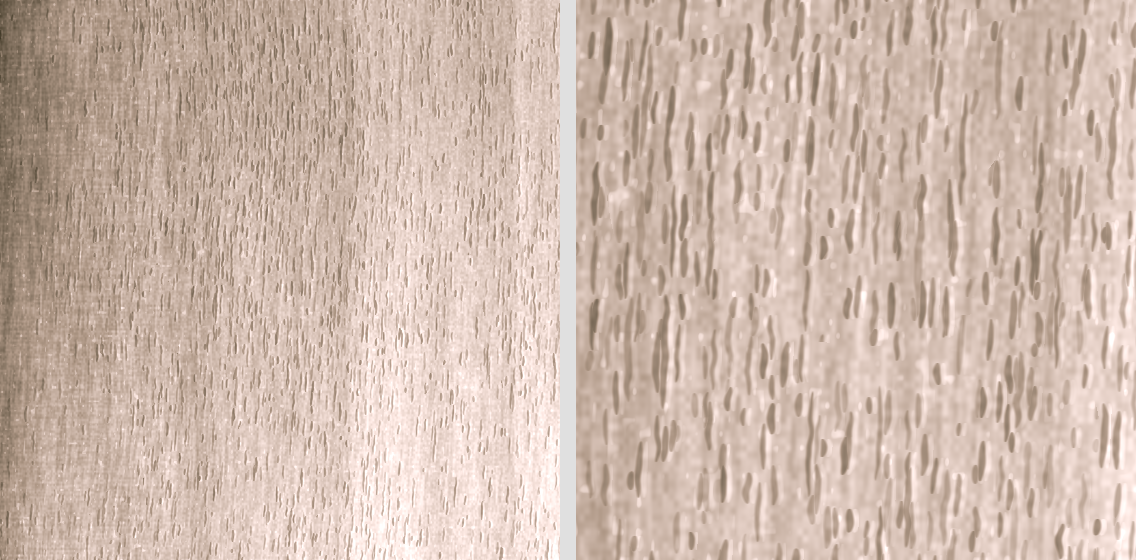
Left: the whole. Right: its middle third, enlarged.
Write a WebGL 1 fragment shader that draws this texture.

```glsl
precision highp float;
// Pale brown wood with fine upright grain, short dark pores and side lighting.

uniform vec2 u_resolution;

const vec3 DARK_WOOD = vec3(0.46, 0.40, 0.33);
const vec3 MID_WOOD = vec3(0.68, 0.59, 0.52);
const vec3 PALE_WOOD = vec3(0.95, 0.87, 0.84);
const float DARK_LEVEL = 0.46;    // red levels of the three wood colours
const float MID_LEVEL = 0.68;
const float PALE_LEVEL = 0.95;

const float BASE_LIGHT = 0.635;
const float LIGHT_RIGHT = 0.20;
const float LIGHT_DOWN = 0.17;
const float EDGE_SHADE = 0.25;
const float EDGE_WIDTH = 0.07;
const float GRAIN_LEAN = 0.075;
const float PORE_WIDTH = 0.0019;
const float PORE_DEPTH = 0.25;
const float GLINT_OFFSET = 0.0034;
const float GLINT_GAIN = 0.09;
const float FLECK_GAIN = 0.15;
const float FIBRE_GAIN = 0.13;
const float GRIT_GAIN = 0.10;

float hash(vec2 p) {
    vec3 q = fract(vec3(p.xyx) * 0.1031);
    q += dot(q, q.yzx + 33.33);
    return fract((q.x + q.y) * q.z);
}

float noise(vec2 p) {
    vec2 i = floor(p);
    vec2 f = fract(p);
    f = f * f * (3.0 - 2.0 * f);
    float low = mix(hash(i), hash(i + vec2(1.0, 0.0)), f.x);
    float high = mix(hash(i + vec2(0.0, 1.0)), hash(i + 1.0), f.x);
    return mix(low, high, f.y);
}

// Noise around zero, from -0.5 to 0.5.
float ripple(vec2 p) {
    return noise(p) - 0.5;
}

// One tapered stroke per staggered cell: x is the dark pore, y its lit side.
vec2 pores(vec2 g, vec2 cell, float seed, float density) {
    vec2 q = g / cell;
    float column = floor(q.x);
    q.y += 7.0 * hash(vec2(column, seed));
    vec2 id = vec2(column, floor(q.y)) + seed * 17.0;
    float halfLength = mix(0.12, 0.47, hash(id + 3.1));
    float centre = mix(halfLength, 1.0 - halfLength, hash(id + 5.7));
    float along = (fract(q.y) - centre) / halfLength;
    float across = (fract(q.x) - mix(0.3, 0.6, hash(id + 9.3))) * cell.x;
    across += 0.0022 * ripple(vec2(g.y * 110.0, column + seed));
    float taper = sqrt(max(0.0, 1.0 - along * along));
    float halfWidth = PORE_WIDTH * taper * mix(0.65, 1.25, hash(id + 1.9));
    float soft = max(0.0011, 0.6 / u_resolution.x);
    vec2 gap = abs(vec2(across, across - GLINT_OFFSET));
    vec2 mark = 1.0 - smoothstep(vec2(halfWidth - soft), vec2(halfWidth + soft), gap);
    float strength = step(hash(id + 12.4), density) * mix(0.4, 1.0, hash(id + 8.2));
    return mark * strength * smoothstep(0.0, 0.4, taper);
}

// Broad lighting plus the long growth bands of the board.
float boardLight(vec2 p) {
    float light = BASE_LIGHT + LIGHT_RIGHT * p.x + LIGHT_DOWN * (1.0 - p.y);
    light -= EDGE_SHADE * exp(-p.x / EDGE_WIDTH) * mix(0.6, 1.15, p.y);
    float x = p.x + 0.008 * ripple(vec2(p.y * 4.0, 2.0));
    light += 0.055 * smoothstep(0.622, 0.634, x) * (1.0 - smoothstep(0.66, 0.86, x));
    light -= 0.030 * smoothstep(0.50, 0.62, x) * (1.0 - smoothstep(0.622, 0.634, x));
    light -= 0.035 * smoothstep(0.80, 0.90, x) * (1.0 - smoothstep(0.915, 0.93, x));
    light += 0.035 * smoothstep(0.915, 0.93, x);
    light += 0.07 * ripple(vec2(x * 14.0, p.y * 1.6));
    light += 0.05 * ripple(vec2(x * 45.0 + 8.0, p.y * 2.5));
    return light + 0.04 * ripple(p * vec2(7.0, 5.0) + 31.0);
}

vec3 woodColor(float level) {
    float lower = (level - DARK_LEVEL) / (MID_LEVEL - DARK_LEVEL);
    float upper = (level - MID_LEVEL) / (PALE_LEVEL - MID_LEVEL);
    vec3 shade = mix(DARK_WOOD, MID_WOOD, min(lower, 1.0));
    return shade + (PALE_WOOD - MID_WOOD) * max(upper, 0.0);
}

void main() {
    vec2 p = gl_FragCoord.xy / u_resolution;
    vec2 g = p;
    g.x -= GRAIN_LEAN * (p.y - 0.5 * p.y * p.y);
    g.x += 0.012 * ripple(p * vec2(5.0, 4.0));
    float level = boardLight(p);

    // Fine fibres, grit and faint cross scratches on the left.
    float fibre = ripple(g * vec2(190.0, 16.0)) + 0.8 * ripple(g * vec2(330.0, 45.0) + 40.0);
    level += FIBRE_GAIN * fibre * mix(0.9, 0.55, p.x);
    level += GRIT_GAIN * ripple(p * vec2(300.0, 240.0) + 70.0);
    float leftSide = 1.0 - smoothstep(0.15, 0.5, p.x);
    level += 0.06 * leftSide * ripple(p * vec2(28.0, 260.0));

    // Pores gather in patches, most of all along the middle.
    float middle = smoothstep(0.1, 0.4, p.x) * (1.0 - 0.5 * smoothstep(0.6, 0.75, p.x));
    float density = 0.22 + 0.33 * middle + 0.5 * ripple(g * vec2(11.0, 5.0) + 12.0);
    vec2 mark = pores(g, vec2(0.0105, 0.042), 1.0, density);
    mark = max(mark, pores(g, vec2(0.0137, 0.033), 2.0, density));
    mark = max(mark, pores(g, vec2(0.0210, 0.075), 3.0, density * 0.8));
    level -= PORE_DEPTH * mark.x * mix(0.65, 1.0, smoothstep(0.0, 0.4, p.x));
    level += GLINT_GAIN * mark.y * (1.0 - mark.x);

    // Small bright flecks.
    float fleck = smoothstep(0.80, 0.96, noise(g * vec2(210.0, 120.0) + 90.0));
    level += FLECK_GAIN * fleck * (1.0 - mark.x) * mix(0.9, 0.4, p.x);

    gl_FragColor = vec4(clamp(woodColor(level), 0.0, 1.0), 1.0);
}
```
